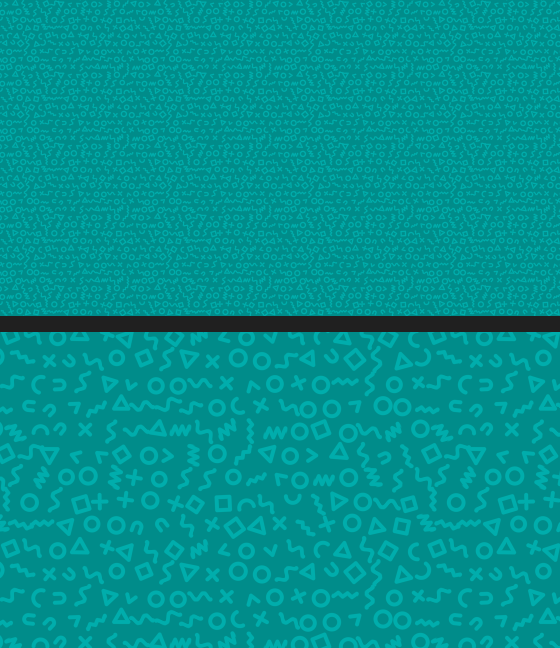
Top: the whole. Bottom: its middle third, enlarged.
A WebGL 2 fragment shader for this pattern:

```glsl
#version 300 es
precision highp float;
// Confetti of small outlined glyphs (rings, polygons, zigzags, waves, arches)
// scattered on teal. Each jittered grid cell hashes to one rotated glyph, drawn
// as a stroke around a distance function; the cells repeat as a wide tile.

uniform vec2 u_resolution;
out vec4 fragColor;

const float PI = 3.14159265;
const vec3 GROUND = vec3(0.0, 0.55, 0.54);
const vec3 INK = vec3(0.0, 0.68, 0.675);
const float CELL_SIZE = 0.025;        // cell edge in canvas heights
const vec2 TILE = vec2(18.0, 9.0);    // cells before the layout repeats
const float ROW_SHIFT = 4.0 / 9.0;    // sideways stagger per row, in cells
const float JITTER = 0.24;            // scatter of centres, in cells
const float STROKE_RADIUS = 0.083;    // half the line width, in cells
const float GLYPH_SCALE = 1.05;
const float KINDS = 12.0;

vec3 hash3(vec2 p) {
    vec3 q = fract(vec3(p.xyx) * vec3(0.1031, 0.1030, 0.0973) + 0.137);
    q += dot(q, q.yxz + 33.33);
    return fract((q.xxy + q.yzz) * q.zyx);
}

vec2 rotate(vec2 p, float angle) {
    float c = cos(angle), s = sin(angle);
    return vec2(c * p.x - s * p.y, s * p.x + c * p.y);
}

float segment(vec2 p, vec2 a, vec2 b) {
    vec2 ab = b - a;
    return length(p - a - ab * clamp(dot(p - a, ab) / dot(ab, ab), 0.0, 1.0));
}

float ring(vec2 p, float radius) {
    return abs(length(p) - radius);
}

// Outline of a regular polygon, folded onto one side.
float polygon(vec2 p, float sides, float apothem) {
    float sector = 2.0 * PI / sides;
    float angle = mod(atan(p.x, p.y) + 0.5 * sector, sector) - 0.5 * sector;
    vec2 folded = length(p) * vec2(sin(angle), cos(angle));
    float halfSide = apothem * tan(0.5 * sector);
    return segment(folded, vec2(-halfSide, apothem), vec2(halfSide, apothem));
}

// Half circle whose ends continue into straight legs.
float arch(vec2 p, float radius, float leg) {
    if (p.y > 0.0) return ring(p, radius);
    return length(vec2(abs(p.x) - radius, min(p.y + leg, 0.0)));
}

// Five straight strokes, folded onto one.
float zigzag(vec2 p, float stepWidth, float height) {
    float reach = 2.5 * stepWidth;
    float x = clamp(p.x, -reach, reach);
    float folded = abs(mod(x + reach + stepWidth, 2.0 * stepWidth) - stepWidth);
    float d = segment(vec2(folded, p.y), vec2(0.0, -height), vec2(stepWidth, height));
    return length(vec2(d, p.x - x));
}

float wave(vec2 p, float reach, float height, float frequency) {
    float x = clamp(p.x, -reach, reach);
    float slope = height * frequency * cos(frequency * x);
    float d = (p.y - height * sin(frequency * x)) / sqrt(1.0 + slope * slope);
    return length(vec2(d, p.x - x));
}

float chevron(vec2 p, vec2 size) {
    return segment(vec2(abs(p.x), p.y), vec2(0.0, size.y), vec2(size.x, -size.y));
}

float glyph(vec2 p, float kind) {
    if (kind < 2.0) return ring(p, 0.28);
    if (kind < 3.0) return polygon(p, 4.0, 0.25);
    if (kind < 4.0) return polygon(p, 3.0, 0.175);
    if (kind < 5.0) return zigzag(p, 0.15, 0.17);
    if (kind < 6.0) return zigzag(p, 0.17, 0.07);
    if (kind < 8.0) return wave(p, 0.45, 0.13, 10.0);
    if (kind < 9.0) return arch(p + vec2(0.0, 0.14), 0.3, 0.0);
    if (kind < 10.0) return arch(p, 0.16, 0.2);
    if (kind < 11.0) return chevron(p, vec2(0.2, 0.15));
    return segment(abs(p), vec2(0.0), vec2(0.18));
}

// Distance to the nearest stroke centre among the surrounding cells.
float confetti(vec2 p) {
    float nearest = 1.0;
    for (int j = -1; j <= 1; j++) {
        float row = floor(p.y) + float(j);
        float shift = mod(row, TILE.y) * ROW_SHIFT;
        for (int i = -1; i <= 1; i++) {
            vec2 cell = vec2(floor(p.x - shift) + float(i), row);
            vec2 id = mod(cell, TILE);
            vec3 place = hash3(id + 7.0);
            vec3 look = hash3(id + 41.0);
            vec2 centre = cell + vec2(shift, 0.0) + 0.5 + JITTER * (place.xy - 0.5);
            vec2 local = rotate(p - centre, 2.0 * PI * place.z);
            float scale = GLYPH_SCALE * mix(0.9, 1.1, look.y);
            nearest = min(nearest, scale * glyph(local / scale, floor(look.x * KINDS)));
        }
    }
    return nearest;
}

void main() {
    vec2 p = gl_FragCoord.xy / (u_resolution.y * CELL_SIZE);
    float pixel = 1.0 / (u_resolution.y * CELL_SIZE);
    float edge = confetti(p) - STROKE_RADIUS;
    float ink = 1.0 - smoothstep(-0.7 * pixel, 0.7 * pixel, edge);
    fragColor = vec4(mix(GROUND, INK, ink), 1.0);
}
```
